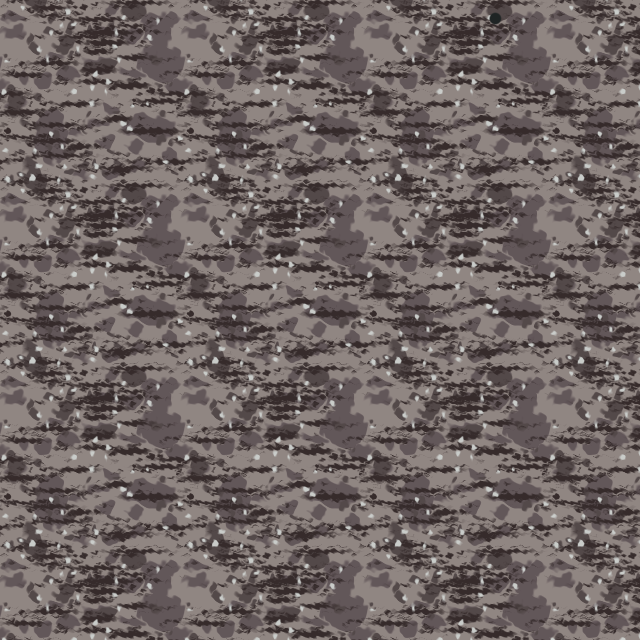
Reproduce this pattern procedurally as a WebGL 1 fragment shader.

```glsl
precision highp float;
// Desert camouflage cloth: mauve blotches, ragged dark streaks and pale flecks in a square repeat.

uniform vec2 u_resolution;

const float REPEATS = 3.5;
const float TAU = 6.2831853;
const float SOFTNESS = 0.006;

const vec3 SAND = vec3(0.565, 0.525, 0.51);
const vec3 MAUVE = vec3(0.385, 0.34, 0.35);
const vec3 BROWN = vec3(0.325, 0.285, 0.285);
const vec3 DARK = vec3(0.21, 0.17, 0.17);
const vec3 PALE = vec3(0.79, 0.80, 0.79);
const vec3 SPOT = vec3(0.12, 0.14, 0.14);

float hash(vec2 p, float seed) {
  return fract(sin(dot(p, vec2(127.1, 311.7)) + seed * 74.7) * 4375.85);
}

// Shortest offset on the repeating tile.
vec2 wrapOffset(vec2 v) {
  return v - floor(v + 0.5);
}

// Layered sines with whole frequencies, so the warp also repeats.
vec2 waves(vec2 t, float frequency) {
  vec2 a = TAU * frequency * t;
  vec2 b = TAU * (2.0 * frequency + 1.0) * t;
  return vec2(sin(a.y + 2.0 * sin(a.x)) + 0.6 * sin(b.x + b.y + 1.3),
              sin(a.x + 1.7 * sin(a.y + 0.8)) + 0.6 * sin(b.x - b.y + 2.1));
}

float ellipse(vec2 q, vec2 halfSize) {
  return (length(q / halfSize) - 1.0) * min(halfSize.x, halfSize.y);
}

float blotch(vec2 t, vec2 centre, vec2 halfSize, float angle) {
  vec2 q = wrapOffset(t - centre);
  float s = sin(angle);
  float c = cos(angle);
  return ellipse(vec2(c * q.x - s * q.y, s * q.x + c * q.y), halfSize);
}

// Cellular scatter: a share of the cells holds one ellipse each.
float pebbles(vec2 t, vec2 grid, float share, vec2 size, float seed) {
  vec2 cell = floor(t * grid);
  float d = 1.0;
  for (int j = -1; j <= 1; j++) {
    for (int i = -1; i <= 1; i++) {
      vec2 id = cell + vec2(float(i), float(j));
      vec2 key = mod(id, grid);
      vec2 jitter = vec2(hash(key, seed), hash(key, seed + 1.0));
      vec2 q = t - (id + 0.15 + 0.7 * jitter) / grid;
      vec2 halfSize = size * (0.55 + 0.75 * vec2(hash(key, seed + 2.0), hash(key, seed + 3.0)));
      float absent = step(share, hash(key, seed + 4.0));
      d = min(d, ellipse(q, halfSize) + absent);
    }
  }
  return d;
}

// Rows of flat streaks, gathered around the middle of the tile.
float streaks(vec2 t, float seed) {
  float d = 1.0;
  for (int i = 0; i < 30; i++) {
    vec2 key = vec2(float(i), 3.0);
    float spread = hash(key, seed) + hash(key, seed + 1.0) - 1.0;
    vec2 centre = vec2(0.57 + 0.55 * spread, (float(i) + 0.6 * hash(key, seed + 2.0)) / 30.0);
    vec2 halfSize = vec2(mix(0.06, 0.17, hash(key, seed + 3.0)),
                         mix(0.007, 0.019, hash(key, seed + 4.0)));
    d = min(d, ellipse(wrapOffset(t - centre), halfSize));
  }
  return d;
}

float cover(float d, float softness) {
  return 1.0 - smoothstep(-softness, softness, d);
}

void main() {
  vec2 uv = gl_FragCoord.xy / u_resolution;
  float pixel = 1.0 / min(u_resolution.x, u_resolution.y);
  float soft = max(SOFTNESS, 0.7 * REPEATS * pixel);
  vec2 t = vec2(uv.x, 1.0 - uv.y) * REPEATS;
  vec2 bent = t + 0.011 * waves(t, 3.0) + 0.006 * waves(t, 8.0);

  // Large mauve patches.
  float mauve = blotch(bent, vec2(0.86, 0.17), vec2(0.09, 0.11), 0.2);
  mauve = min(mauve, blotch(bent, vec2(0.89, 0.34), vec2(0.12, 0.10), -0.4));
  mauve = min(mauve, blotch(bent, vec2(0.28, 0.73), vec2(0.09, 0.14), 0.15));
  mauve = min(mauve, blotch(bent, vec2(0.82, 0.70), vec2(0.13, 0.07), 0.0));
  mauve = min(mauve, pebbles(bent, vec2(6.0, 8.0), 0.42, vec2(0.055, 0.035), 5.0));

  // Smaller brown patches and crumbs.
  float brown = blotch(bent, vec2(0.19, 0.97), vec2(0.05, 0.10), 0.4);
  brown = min(brown, blotch(bent, vec2(0.08, 0.57), vec2(0.045, 0.08), 0.1));
  brown = min(brown, blotch(bent, vec2(0.74, 0.07), vec2(0.07, 0.05), 0.2));
  brown = min(brown, blotch(bent, vec2(0.55, 0.36), vec2(0.09, 0.04), 0.0));
  brown = min(brown, blotch(bent, vec2(0.36, 0.24), vec2(0.05, 0.06), -0.3));
  brown = min(brown, pebbles(bent, vec2(12.0, 14.0), 0.30, vec2(0.022, 0.019), 12.0));

  // Streaks break into crumbs along their edges.
  vec2 ragged = t + vec2(0.006, 0.004) * waves(t, 11.0) + 0.002 * waves(t, 23.0);
  float dark = streaks(ragged, 2.0);
  float crumbs = pebbles(ragged, vec2(20.0, 36.0), 0.45, vec2(0.020, 0.009), 21.0);
  dark = min(dark, max(crumbs, dark - 0.016));

  float pale = pebbles(t + 0.003 * waves(t, 13.0), vec2(13.0), 0.27, vec2(0.014, 0.015), 33.0);

  vec3 colour = mix(SAND, MAUVE, cover(mauve, soft));
  colour = mix(colour, BROWN, cover(brown, soft));
  colour = mix(colour, DARK, cover(dark, soft));
  colour = mix(colour, PALE, cover(pale, soft));

  // One round spot lies outside the repeat.
  float spot = length(uv - vec2(0.774, 0.971)) - 0.009;
  colour = mix(colour, SPOT, cover(spot, max(0.0015, pixel)));
  gl_FragColor = vec4(colour, 1.0);
}
```
